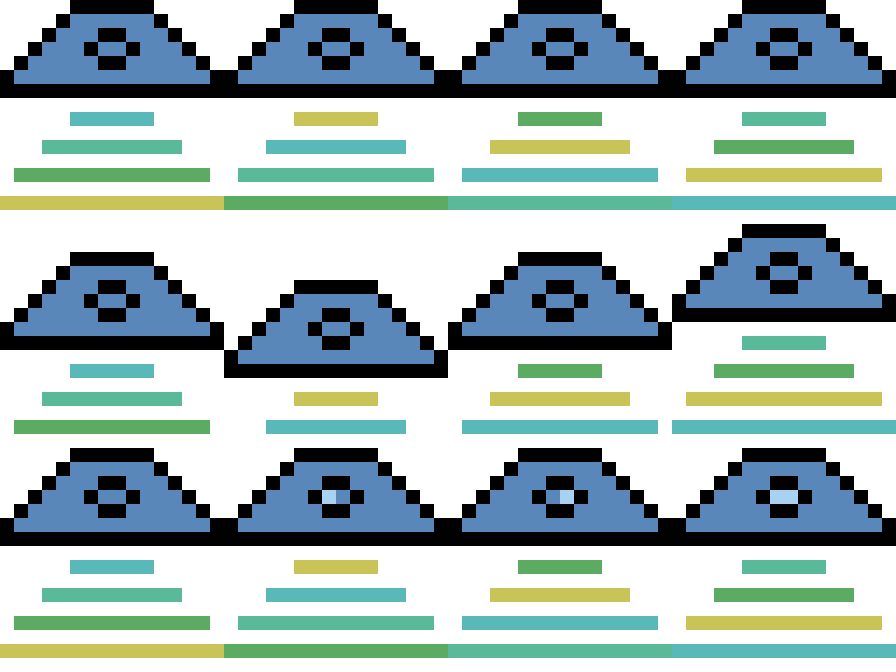
Give the GLSL for this pattern, as a WebGL 2 fragment shader.

```glsl
#version 300 es
precision highp float;
// Sheet of 4 x 3 blocky blue mounds, each with an eye above widening stripes.
// Every cell is a 16 x 16 grid of squares; mirrored integer distances give the
// shapes, and the column and row set stripe order, hover height and pupil.

uniform vec2 u_resolution;
out vec4 outColor;

vec3 stripeColor(int i) {
    if (i == 0) return vec3(0.35, 0.725, 0.72);  // cyan
    if (i == 1) return vec3(0.35, 0.725, 0.60);  // teal
    if (i == 2) return vec3(0.36, 0.67, 0.39);   // green
    return vec3(0.79, 0.77, 0.34);               // yellow
}

// Colour of one grid square, counted from the top left of the sheet
vec3 squareColor(ivec2 square) {
    const vec3 white = vec3(1.0), black = vec3(0.0);
    ivec2 cell = square / 16;
    ivec2 p = square - cell * 16;
    int side = p.x < 8 ? 7 - p.x : p.x - 8;      // distance from the centre line

    // The middle row bobs down by 2, 4, 2, 0 squares
    if (cell.y == 1) p.y -= int(round(2.0 + 2.0 * sin(float(cell.x) * 1.570796)));
    if (p.y < 0) return white;

    // Mound with a stepped outline
    if (p.y < 7) {
        if (p.y == 6) return black;
        if (side > 2 + p.y) return white;
        if (p.y == 0 || side == 2 + p.y) return black;
        int eye = abs(p.y - 3) + side;
        if (eye == 1) return black;
        // Pupil halves in the bottom row light up as a two-bit count
        bool lit = cell.y == 2 && ((cell.x >> max(p.x - 7, 0)) & 1) == 1;
        return eye == 0 && lit ? vec3(0.66, 0.82, 0.95) : vec3(0.35, 0.53, 0.73);
    }

    // Four stripes, their colours rotating from column to column
    int k = (p.y - 8) / 2;
    bool stripe = p.y >= 8 && p.y % 2 == 0 && k < 4 && side < min(3 + 2 * k, 8);
    return stripe ? stripeColor((k - cell.x + 4) % 4) : white;
}

void main() {
    // Average 4 x 4 samples per pixel for smooth edges at any size
    vec3 sum = vec3(0.0);
    for (int i = 0; i < 16; i++) {
        vec2 offset = (vec2(i % 4, i / 4) + 0.5) / 4.0 - 0.5;
        vec2 uv = (gl_FragCoord.xy + offset) / u_resolution;
        vec2 grid = vec2(uv.x, 1.0 - uv.y) * vec2(64.0, 48.0);
        sum += squareColor(clamp(ivec2(floor(grid)), ivec2(0), ivec2(63, 47)));
    }
    outColor = vec4(sum / 16.0, 1.0);
}
```
